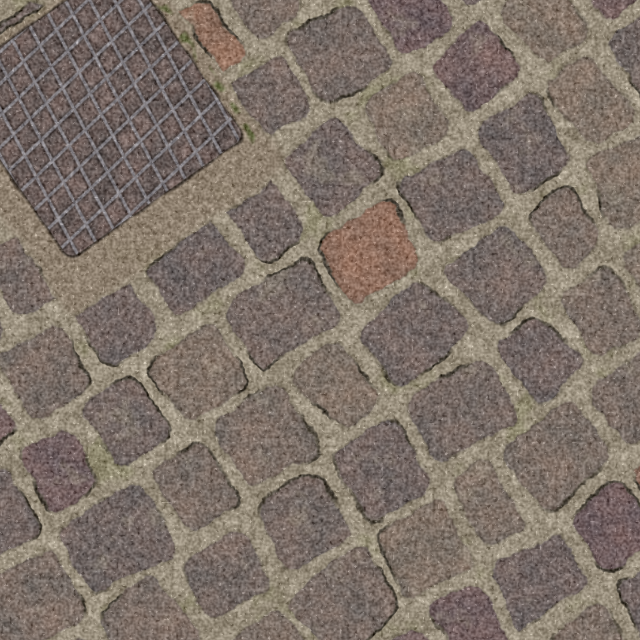
A WebGL 2 fragment shader for this texture:

```glsl
#version 300 es
precision highp float;
// Worn stone setts in slanted, staggered rows with sandy mortar, and an iron
// plate with a raised lattice. Setts are jittered rounded boxes; gradient
// noise bends their outlines and adds grain, lichen, cracks and moss.
uniform vec2 u_resolution;
out vec4 fragColor;

const float PITCH = 0.142;   // row spacing
const float SLANT = 0.61;    // direction of the rows, radians

float hash(vec2 p) {
    vec3 q = fract(p.xyx * vec3(0.1031, 0.1030, 0.0973));
    q += dot(q, q.yzx + 33.33);
    return fract((q.x + q.y) * q.z);
}

vec2 gradientAt(vec2 cell) {
    float a = 6.2832 * hash(cell + 71.0);
    return vec2(cos(a), sin(a));
}

float noise(vec2 p) {
    vec2 i = floor(p), f = fract(p), e = vec2(1, 0);
    vec2 s = f * f * f * (f * (f * 6.0 - 15.0) + 10.0);
    float low = mix(dot(gradientAt(i), f), dot(gradientAt(i + e), f - e), s.x);
    float high = mix(dot(gradientAt(i + e.yx), f - e.yx), dot(gradientAt(i + 1.0), f - 1.0), s.x);
    return mix(low, high, s.y);
}

float fbm(vec2 p) {
    float sum = 0.0, amp = 1.0;
    for (int i = 0; i < 4; i++) {
        sum += amp * noise(p);
        p = mat2(1.6, 1.2, -1.2, 1.6) * p + 17.3;
        amp *= 0.55;
    }
    return sum;
}

vec2 rotate(vec2 p, float a) {
    return vec2(cos(a) * p.x + sin(a) * p.y, cos(a) * p.y - sin(a) * p.x);
}

float roundBox(vec2 p, vec2 halfSize, float radius) {
    vec2 q = abs(p) - halfSize + radius;
    return length(max(q, 0.0)) + min(max(q.x, q.y), 0.0) - radius;
}

// 1 inside (d < 0), 0 outside, blended over the given width
float fill(float d, float soft) {
    return 1.0 - smoothstep(-soft, soft, d);
}

// End of sett k in a row, in pitches
float jointAt(float k, float row) {
    return k + 0.42 * (hash(vec2(k, row + 40.0)) - 0.5);
}

// Signed distance to the closest sett in x, its random id in yz
vec3 setts(vec2 p) {
    vec2 q = p / PITCH + vec2(0.0, 0.345);
    float nearest = 1e3, second = 1e3;
    vec2 id = vec2(0);
    for (int j = -1; j <= 1; j++) {
        float row = floor(q.y) + float(j);
        float x = q.x + hash(vec2(row, 9.0));
        for (int i = -1; i <= 1; i++) {
            float k = floor(x) + float(i);
            vec2 cell = vec2(k, row);
            float a = jointAt(k, row), b = jointAt(k + 1.0, row);
            vec2 local = vec2(x - 0.5 * (a + b), q.y - row - 0.5);
            local = rotate(local, 0.26 * (hash(cell + 5.0) - 0.5));
            local.x *= 1.0 + 0.28 * local.y * (hash(cell + 8.0) - 0.5);
            vec2 gap = 0.055 + 0.075 * vec2(hash(cell + 11.0), hash(cell + 23.0));
            float d = roundBox(local, vec2(0.5 * (b - a), 0.5) - gap, 0.13);
            second = min(second, max(d, nearest));
            if (d < nearest) { nearest = d; id = cell; }
        }
    }
    float split = 0.5 * (nearest - second) + 0.025;
    return vec3(max(nearest, split) * PITCH, id);
}

vec3 settColour(vec2 p, vec2 id) {
    vec3 c = mix(vec3(0.44, 0.395, 0.385), vec3(0.51, 0.455, 0.41), hash(id + 3.0));
    c = mix(c, vec3(0.44, 0.36, 0.37), 0.7 * step(0.78, hash(id + 14.0)));
    c = mix(c, vec3(0.60, 0.45, 0.37), 0.75 * step(0.88, hash(id + 31.0)));
    c += vec3(0.07, 0.04, 0.025) * fbm(p * 17.0 + id);
    float lichen = smoothstep(0.25, 0.7, fbm(p * 13.0 + 50.0));
    return mix(c, vec3(0.58, 0.54, 0.48), 0.5 * lichen);
}

vec3 mortarColour(vec2 p) {
    vec3 c = vec3(0.605, 0.565, 0.495) + 0.09 * fbm(p * 24.0);
    float moss = smoothstep(0.2, 0.6, fbm(p * 9.0 + 8.0));
    return mix(c, vec3(0.51, 0.50, 0.37), 0.5 * moss);
}

// Distance to the closest of many parallel lines
float lines(vec2 p, float angle, float spacing) {
    return abs(fract(rotate(p, angle).y / spacing) - 0.5) * spacing;
}

vec3 plateColour(vec2 p, float px) {
    vec3 iron = vec3(0.43, 0.375, 0.36) + vec3(0.10, 0.07, 0.06) * fbm(p * 22.0);
    float ribs = min(lines(p, -1.08, 0.034), lines(p, 0.76, 0.036));
    iron *= 1.0 - 0.22 * fill(ribs - 0.0055, 0.002);
    return mix(iron, vec3(0.55, 0.54, 0.56), 0.85 * fill(ribs - 0.0024, px));
}

void main() {
    vec2 p = gl_FragCoord.xy / u_resolution;
    float px = 1.0 / min(u_resolution.x, u_resolution.y);
    vec2 frame = rotate(p, SLANT);

    // Setts in their mortar bed, kept clear of the plate surround
    vec2 warp = 0.016 * vec2(noise(p * 8.0), noise(p * 8.0 + 30.0))
              + 0.006 * vec2(noise(p * 38.0), noise(p * 38.0 + 60.0));
    vec3 sett = setts(frame + warp);
    float surround = roundBox(frame + warp - vec2(0.585, 0.56), vec2(0.205, 0.213), 0.02);
    float edge = max(sett.x, 0.004 - surround) + 0.003 * noise(p * 130.0);
    vec3 bed = mix(mortarColour(p), vec3(0.55, 0.49, 0.425), 0.8 * fill(surround, 0.012));
    vec3 colour = mix(bed, settColour(p, sett.yz), fill(edge, 1.2 * px));

    // Worn rims and open, dark cracks along some edges
    colour *= 1.0 - 0.13 * fill(abs(edge) - 0.002, 0.004);
    float open = smoothstep(0.12, 0.32, noise(p * 11.0 + 4.0));
    float crack = fill(abs(edge - 0.002) - 0.0022, 0.0018);
    colour = mix(colour, vec3(0.19, 0.17, 0.14), 0.85 * open * crack);

    // Iron plate with a dark seam and moss beside it
    float plate = roundBox(frame - vec2(0.597, 0.592), vec2(0.167), 0.016);
    float tuft = smoothstep(0.0, 0.3, noise(p * 42.0)) * fill(abs(frame.x - 0.775) - 0.006, 0.006);
    colour = mix(colour, vec3(0.32, 0.36, 0.19), 0.8 * tuft * fill(plate - 0.022, 0.004));
    float seam = fill(plate - 0.003 - 0.005 * noise(p * 30.0), 0.003);
    colour = mix(colour, vec3(0.20, 0.17, 0.145), 0.9 * seam);
    colour = mix(colour, plateColour(p, px), fill(plate, px));

    // Stone grain, dark pits and pale grit
    float grain = 0.13 * noise(p * 95.0) + 0.17 * noise(p * 210.0 + 7.0);
    float pits = smoothstep(0.28, 0.5, noise(p * 150.0 + 90.0));
    float grit = smoothstep(0.36, 0.52, noise(p * 170.0 + 40.0));
    colour += grain - 0.10 * pits + 0.13 * grit;
    fragColor = vec4(clamp(colour, 0.0, 1.0), 1.0);
}
```
